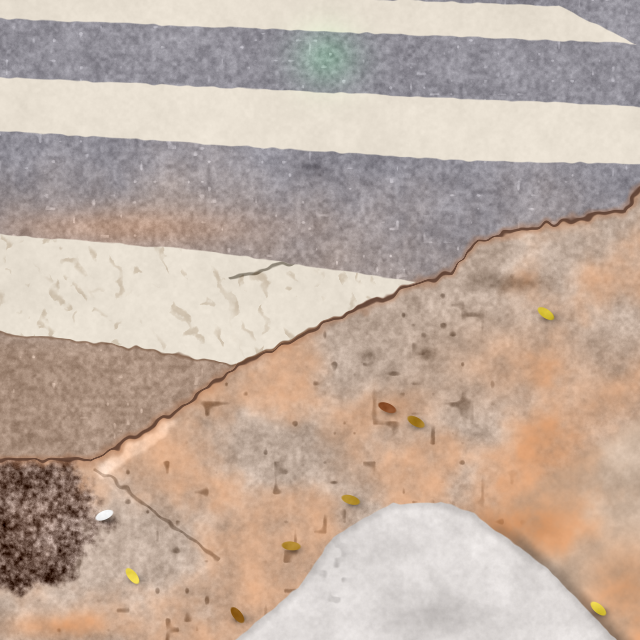
Give the GLSL for this texture, as a Shadertoy shader.

```glsl
float hash(vec2 p) {
    p = fract(p * vec2(.1031, .1137));
    p += dot(p, p.yx + 33.33);
    return fract((p.x + p.y) * p.x * 17.3);
}

float noise(vec2 p) {
    vec2 i = floor(p), f = fract(p);
    f = f * f * (3. - 2. * f);
    return mix(mix(hash(i), hash(i + vec2(1, 0)), f.x),
               mix(hash(i + vec2(0, 1)), hash(i + 1.), f.x), f.y);
}

// Fractal noise centred on zero
float fbm(vec2 p) {
    float sum = -.48, amp = .5;
    for (int i = 0; i < 5; i++) {
        sum += amp * noise(p);
        p = mat2(1.6, 1.2, -1.2, 1.6) * p + 7.3;
        amp *= .5;
    }
    return sum;
}

float segment(vec2 p, vec2 a, vec2 b) {
    vec2 ab = b - a;
    return length(p - a - ab * clamp(dot(p - a, ab) / dot(ab, ab), 0., 1.));
}

// Signed distance to a left-to-right outline, positive beneath it
float outline(vec2 p, vec2 c[11]) {
    float d = 9., side = -1.;
    for (int i = 0; i < 10; i++) {
        vec2 a = c[i], b = c[i + 1];
        d = min(d, segment(p, a, b));
        if (p.x >= a.x && p.x < b.x)
            side = sign(p.y - mix(a.y, b.y, (p.x - a.x) / (b.x - a.x)));
    }
    return d * side;
}

float blob(vec2 p, float x, float y, float w, float h) {
    vec2 d = (p - vec2(x, y)) / vec2(w, h);
    return exp(-dot(d, d));
}

float cover(float d) { return smoothstep(-.0015, .0015, d); }

const vec2 roadEdge[11] = vec2[11](vec2(-.05, .72), vec2(.145, .719),
    vec2(.26, .652), vec2(.372, .572), vec2(.52, .501), vec2(.64, .449), vec2(.703, .427),
    vec2(.745, .377), vec2(.833, .355), vec2(.975, .329), vec2(1.03, .26));
const vec2 curbEdge[11] = vec2[11](vec2(.3, 1.06), vec2(.365, 1.003), vec2(.465, .918),
    vec2(.52, .84), vec2(.57, .808), vec2(.615, .787), vec2(.69, .784),
    vec2(.74, .803), vec2(.8, .847), vec2(.86, .893), vec2(1.03, 1.07));
// Position, angle, tint from brown (0) to yellow (1), or white (2)
const vec4 litter[9] = vec4[9](vec4(.853, .49, .6, 1), vec4(.207, .9, .9, 1),
    vec4(.935, .951, .7, 1), vec4(.605, .637, .4, 0), vec4(.65, .659, .5, .5),
    vec4(.548, .781, .3, .6), vec4(.455, .853, .1, .5),
    vec4(.371, .961, .9, .3), vec4(.163, .805, -.4, 2));

void mainImage(out vec4 fragColor, in vec2 fragCoord) {
    vec2 p = fragCoord / iResolution.xy;
    p.y = 1. - p.y; // measured downward from the far side
    float x = p.x, y = p.y;
    float broad = fbm(p * 7.), mid = fbm(p * 28. + 9.), grain = fbm(p * 150.);
    float chip = noise(p * 95.);
    vec2 rough = p + .009 * (vec2(noise(p * 75.), noise(p * 75. + 31.)) - .5);
    float edge = outline(rough, roadEdge);

    // Asphalt, dustier toward the pavement
    vec3 col = mix(vec3(.57, .56, .59), vec3(.67, .6, .56), smoothstep(.2, .48, y - .06 * x + broad * .25));
    col = mix(col, vec3(.65, .55, .48), smoothstep(.48, .56, y));
    col = mix(col, vec3(.8, .62, .5), .55 * blob(p, .2, .355, .2, .03));
    col += .08 * broad + .14 * mid + .26 * grain + .14 * smoothstep(.88, .98, chip);
    col -= .13 * blob(rough, .49, .263, .024, .012);

    // Pavement with rust stains
    vec3 ground = vec3(.77, .69, .63) + .18 * broad + .26 * mid + .22 * grain;
    float seam = y - .78 + .61 * (x - .77), right = smoothstep(.7, .85, x);
    float rust = .6 * smoothstep(.02, .3, broad + .1)
        + .6 * blob(rough, .62, .635, .055, .03) + .5 * blob(p, .82, .57, .12, .06)
        + .5 * right * blob(p, x, y - seam - .04, 1., .05)
        + .9 * blob(p, .83, .83, .07, .035) + .9 * blob(p, .98, .92, .07, .07)
        + .8 * blob(p, .1, .98, .1, .022);
    ground = mix(ground, vec3(.84, .74, .65) + .2 * mid, .6 * right * smoothstep(0., .03, seam));
    ground = mix(ground, vec3(.84, .58, .39) + .2 * mid, clamp(rust * (.75 + mid), 0., .85));
    ground -= .22 * blob(rough, .8, .442, .07, .014);
    ground -= .2 * (blob(p, .573, .554, .011, .009) + blob(p, .667, .552, .013, .009));
    ground -= .22 * smoothstep(.84, .97, noise(p * 65.)) * (1. - right);
    ground += .13 * smoothstep(.014, .004, segment(rough, vec2(.16, .735), vec2(.27, .66)));

    // Dark gravel pit and hairline
    float pit = smoothstep(1.15, .8, length((rough - vec2(.03, .81)) / vec2(.14, .11)) + mid);
    ground = mix(ground, vec3(.43, .34, .3) + .9 * grain + .6 * mid, pit * .9);
    ground -= .2 * smoothstep(.004, .001, segment(rough, vec2(.15, .73), vec2(.345, .875)));
    col = mix(col, ground, cover(edge));

    // Crack along the road edge
    float gap = .0015 + .004 * noise(p * 35.);
    col = mix(col, vec3(.66, .45, .32), .5 * smoothstep(.014, 0., abs(edge)));
    col = mix(col, vec3(.33, .22, .17), .8 * smoothstep(gap, gap * .3, abs(edge)));

    // Painted stripes, the nearest rippled and chipped
    float v = mix(y, rough.y, .35);
    float far = min(min(v + .023 - .037 * x, v + .422 - .494 * x), .029 + .0396 * x - v);
    float middle = min(v - .121 - .0456 * x, min(.204 + .065 * x, .24 + .0156 * x) - v);
    float near = min(v - max(.366 + .08 * x, .344 + .149 * x), max(.521 + .092 * x, .507 + .168 * x) - rough.y);
    near = min(near, -edge - .004);
    col = mix(col, vec3(.42, .29, .2), .6 * smoothstep(-.006, 0., near) * smoothstep(.47, .53, y));
    vec3 paint = vec3(.91, .875, .82) + .05 * (broad + mid + grain);
    float ripple = noise(vec2(x * 85. - y * 35., y * 45. + x * 25.) + 4. * mid);
    paint -= vec3(.1, .12, .14) * smoothstep(.7, .95, ripple) * cover(near);
    paint -= .35 * smoothstep(.004, .001, segment(rough, vec2(.357, .433), vec2(.46, .409)));
    col = mix(col, paint, cover(max(max(far, middle), near)));

    // Pale curb with a shaded rim and worn face
    float curb = outline(mix(p, rough, .4), curbEdge);
    col *= 1. - .3 * smoothstep(-.025, 0., curb) * right;
    vec3 stone = vec3(.87, .85, .84) + .12 * broad + .14 * mid + .08 * grain;
    stone -= .13 * blob(rough, .7, .96, .07, .05) + .1 * smoothstep(.015, 0., curb);
    stone -= .2 * blob(rough, .525, .9, .022, .045) * smoothstep(.45, .8, chip);
    col = mix(col, stone, cover(curb));

    // Leaves and scraps with short shadows
    for (int i = 0; i < 9; i++) {
        vec4 leaf = litter[i];
        vec2 d = p - leaf.xy;
        float c = cos(leaf.z), s = sin(leaf.z);
        float body = .011 - length(mat2(c, -s, s, c) * d * vec2(.75, 1.6));
        vec3 tint = mix(vec3(.5, .27, .13), vec3(.86, .77, .24), min(leaf.w, 1.));
        tint = mix(tint, vec3(.9), step(1.5, leaf.w));
        col *= 1. - .4 * blob(d, .004, .006, .012, .007);
        col = mix(col, tint + .5 * mid, cover(body));
    }

    // Faint lens glow
    col += vec3(-.02, .09, .01) * blob(p, .51, .09, .05, .045);
    fragColor = vec4(col, 1);
}
```
